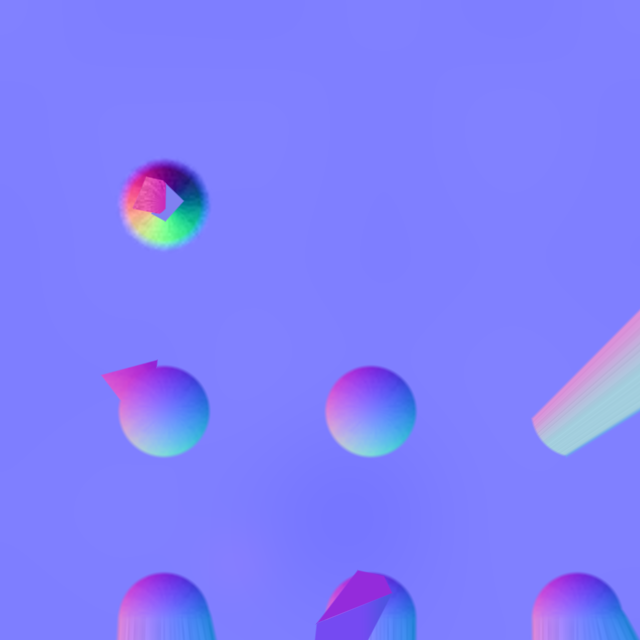
Reproduce this texture map procedurally as a Shadertoy shader.

```glsl
const float RADIUS = 0.0716;
const float SOFT = 0.0018;
const vec3 FLAT_BLUE = vec3(0.5, 0.5, 1.0);

float hash(vec2 p) {
    return fract(sin(dot(p, vec2(127.1, 311.7))) * 43758.5);
}

float noise(vec2 p) {
    vec2 i = floor(p), f = fract(p);
    f = f * f * (3.0 - 2.0 * f);
    return mix(mix(hash(i), hash(i + vec2(1, 0)), f.x),
               mix(hash(i + vec2(0, 1)), hash(i + vec2(1, 1)), f.x), f.y);
}

// Signed distance to a line; negative on the right of a to b
float side(vec2 p, vec2 a, vec2 b) {
    vec2 e = normalize(b - a), q = p - a;
    return e.x * q.y - e.y * q.x;
}

// Convex quad with corners in clockwise order
float quad(vec2 p, vec2 a, vec2 b, vec2 c, vec2 d) {
    return max(max(side(p, a, b), side(p, b, c)), max(side(p, c, d), side(p, d, a)));
}

float fill(float dist, float soft) {
    return 1.0 - smoothstep(-soft, soft, dist);
}

vec3 encodeNormal(vec2 slope) {
    return vec3(0.5 + 0.5 * slope, 0.5 + 0.5 * sqrt(max(0.0, 1.0 - dot(slope, slope))));
}

// Fine wrinkles that fan out from the centre of a dome
float wrinkles(vec2 d) {
    float r = length(d);
    vec2 dir = d / max(r, 0.001);
    return (noise(dir * 9.0 + r * 4.0) + noise(d * 17.0) - 1.0) * smoothstep(0.1, 0.5, r);
}

vec3 domeColor(vec2 d) {
    vec2 s = d / max(1.0, length(d));
    return encodeNormal(-0.75 * s + 0.035 * wrinkles(d));
}

float domeMask(vec2 d) {
    return 1.0 - smoothstep(0.93, 1.04, length(d));
}

vec3 drawDome(vec3 col, vec2 p, vec2 centre) {
    vec2 d = (p - centre) / RADIUS;
    return mix(col, domeColor(d), domeMask(d));
}

// Dome whose lower half is stretched downwards between two slanted sides
vec3 drawCapsule(vec3 col, vec2 p, vec2 centre, float leftLean, float rightLean) {
    vec2 d = (p - centre) / RADIUS;
    float drop = max(0.2 - d.y, 0.0);
    d.x /= 1.0 + drop * (d.x < 0.0 ? leftLean : rightLean);
    d.y = max(d.y, -0.12 * drop);
    float streak = 0.05 * (noise(vec2(d.x * 24.0, 3.0)) - 0.5) * smoothstep(0.0, 0.5, drop);
    return mix(col, domeColor(d) + streak, domeMask(d));
}

// Steep crater rim with two facets in its middle
vec3 drawCrater(vec3 col, vec2 p, vec2 centre) {
    vec2 q = p - centre, d = q / RADIUS;
    float r = length(d);
    float steep = 1.0 - smoothstep(0.76, 1.08, r);
    vec2 slope = -d / max(r, 0.001) * steep * 0.99;
    vec3 rim = encodeNormal(slope) + 0.05 * wrinkles(d);
    rim *= 1.0 - 0.25 * smoothstep(0.1, 0.9, dot(d, vec2(0.4, 0.8))) * steep;
    col = mix(col, rim, 1.0 - smoothstep(0.95, 1.12, r));
    float pale = quad(q, vec2(0.000, 0.036), vec2(0.031, 0.006), vec2(0.002, -0.026), vec2(-0.020, -0.014));
    pale = max(pale, length(q - vec2(0.002, 0.004)) - 0.030);
    col = mix(col, vec3(0.50, 0.50, 0.95), fill(pale, SOFT));
    float pink = quad(q, vec2(-0.028, 0.044), vec2(0.003, 0.037), vec2(0.002, -0.016), vec2(-0.050, -0.006));
    pink = max(pink, length(q - vec2(-0.023, 0.014)) - 0.032);
    vec3 pinkCol = mix(vec3(0.92, 0.37, 0.67), vec3(0.78, 0.15, 0.73), smoothstep(-0.04, 0.01, q.x));
    return mix(col, pinkCol + 0.09 * wrinkles(d * 1.3), fill(pink, SOFT));
}

// Dome with a sharp flap drawn out to the upper left
vec3 drawFlapDome(vec3 col, vec2 p, vec2 centre) {
    vec2 d = (p - centre) / RADIUS;
    float flap = quad(p, vec2(0.158, 0.414), vec2(0.246, 0.4375), vec2(0.240, 0.365), vec2(0.194, 0.367));
    return mix(col, domeColor(d), max(domeMask(d), fill(flap, SOFT)));
}

// Widening beam that leaves the canvas on the right
vec3 drawBeam(vec3 col, vec2 p, vec2 centre) {
    float top = side(p, vec2(0.832, 0.347), vec2(1.0, 0.516));
    float bottom = side(p, vec2(1.0, 0.357), vec2(0.885, 0.286));
    float t = clamp(top / (top + bottom), 0.0, 1.0);
    float cap = min(length(p - centre) - RADIUS, side(p, vec2(0.885, 0.286), vec2(0.852, 0.347)));
    vec3 c = mix(vec3(0.86, 0.56, 0.85), vec3(0.70, 0.75, 0.86), smoothstep(0.0, 0.45, t));
    c = mix(c, vec3(0.64, 0.81, 0.87), smoothstep(0.38, 0.6, t));
    c = mix(c, vec3(0.43, 0.66, 0.94), smoothstep(0.93, 1.0, t));
    c += 0.03 * (noise(vec2(t * 45.0, 1.0)) - 0.5);
    return mix(col, c, fill(max(max(top, bottom), cap), 0.003));
}

// Two flat facets covering the left of the lower middle dome
vec3 drawFacets(vec3 col, vec2 p) {
    vec2 tip = vec2(0.559, 0.109), corner = vec2(0.495, 0.026), ridge = vec2(0.613, 0.073);
    float upper = quad(p, corner, tip, vec2(0.600, 0.100), ridge);
    float lower = quad(p, corner, ridge, vec2(0.570, -0.01), vec2(0.491, -0.01));
    col = mix(col, vec3(0.58, 0.17, 0.86), fill(upper, SOFT));
    vec3 violet = mix(vec3(0.46, 0.29, 0.95), vec3(0.30, 0.33, 0.88), smoothstep(0.56, 0.61, p.x));
    return mix(col, violet, fill(lower, SOFT));
}

void mainImage(out vec4 fragColor, in vec2 fragCoord) {
    vec2 p = fragCoord / iResolution.xy;
    // Flat ground with faint broad undulation
    vec3 col = FLAT_BLUE + vec3(0.015, 0.015, 0.0) * (noise(p * 5.0) - 0.5);
    col.rg -= 0.035 * exp(-dot(p - vec2(0.53, 0.19), p - vec2(0.53, 0.19)) * 45.0);
    col.r += 0.03 * exp(-dot(p - vec2(0.37, 0.12), p - vec2(0.37, 0.12)) * 300.0);

    col = drawCrater(col, p, vec2(0.2565, 0.680));
    col = drawFlapDome(col, p, vec2(0.2565, 0.357));
    col = drawDome(col, p, vec2(0.5794, 0.357));
    col = drawBeam(col, p, vec2(0.902, 0.357));
    col = drawCapsule(col, p, vec2(0.2565, 0.034), 0.06, 0.22);
    col = drawCapsule(col, p, vec2(0.5794, 0.034), 0.0, 0.0);
    col = drawFacets(col, p);
    col = drawCapsule(col, p, vec2(0.902, 0.034), 0.0, 0.55);
    fragColor = vec4(clamp(col, 0.0, 1.0), 1.0);
}
```
